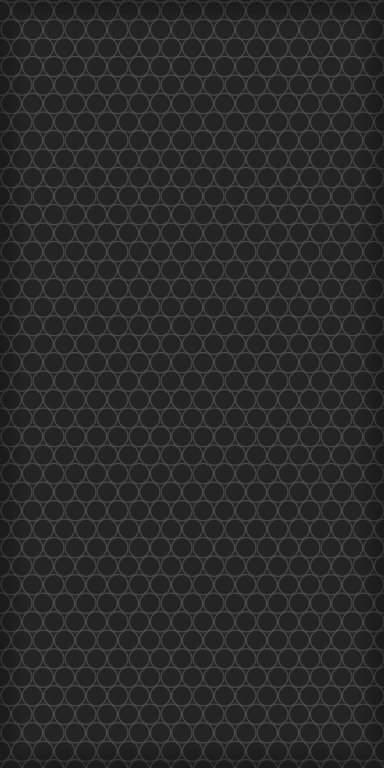
This pattern is drawn by a WebGL 2 fragment shader. Its source:

```glsl
#version 300 es
precision highp float;
// Thin grey rings in a staggered, close-packed grid on charcoal.

uniform vec2 u_resolution;
out vec4 fragColor;

const float COLUMNS = 18.0;
const float ROW_STEP = 0.8675; // row spacing in ring spacings

// Distance to the centre line of the closest ring.
float ringDistance(vec2 p) {
    float lowerRow = floor(p.y / ROW_STEP);
    float nearest = 1.0;
    for (int i = 0; i < 2; i++) {
        float row = lowerRow + float(i);
        float shift = 0.5 * mod(row, 2.0);
        float x = p.x - shift;
        vec2 offset = vec2(x - floor(x + 0.5), p.y - row * ROW_STEP);
        nearest = min(nearest, abs(length(offset) - 0.475));
    }
    return nearest;
}

void main() {
    // One unit is one ring spacing; rows are counted from the top edge.
    float unit = u_resolution.x / COLUMNS;
    vec2 p = vec2(gl_FragCoord.x, u_resolution.y - gl_FragCoord.y) / unit;
    p -= vec2(0.025, 0.516);

    // Ring outline, smoothed over one pixel.
    float pixel = 1.0 / unit;
    float line = clamp((0.026 - ringDistance(p)) / pixel + 0.5, 0.0, 1.0);
    vec3 charcoal = vec3(0.141);
    vec3 lineGrey = vec3(0.308);
    vec3 color = mix(charcoal, lineGrey, line);

    // Darkening close to the edges, measured in canvas widths.
    vec2 margin = min(gl_FragCoord.xy, u_resolution - gl_FragCoord.xy) / u_resolution.x;
    color *= mix(0.75, 1.0, smoothstep(0.0, 0.08, min(margin.x, margin.y)));

    fragColor = vec4(color, 1.0);
}
```
